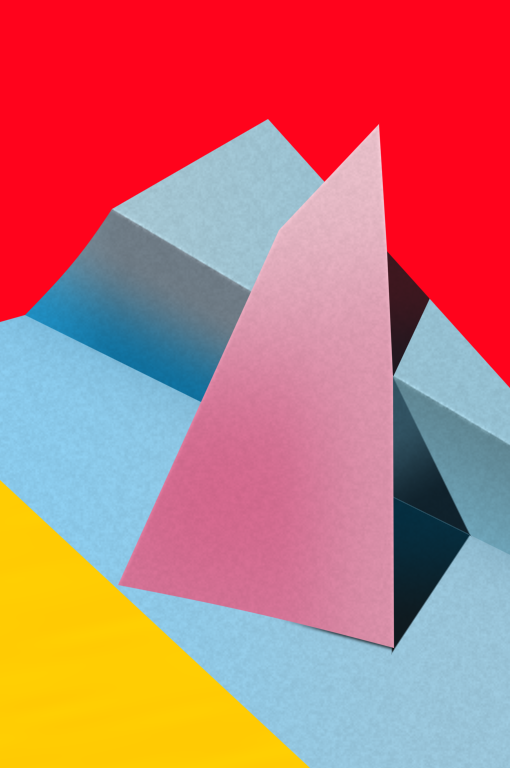
Give the GLSL for this background, as a Shadertoy shader.

```glsl
float hash(vec2 p) {
    return fract(sin(dot(p, vec2(12.9898, 78.233))) * 43758.5453);
}

float noise(vec2 p) {
    vec2 i = floor(p), f = fract(p);
    f = f * f * (3.0 - 2.0 * f);
    return mix(mix(hash(i), hash(i + vec2(1, 0)), f.x),
               mix(hash(i + vec2(0, 1)), hash(i + vec2(1, 1)), f.x), f.y);
}

// Signed distance to the line a-b, positive on its right-hand side
float rightOf(vec2 p, vec2 a, vec2 b) {
    vec2 e = normalize(b - a);
    return e.y * (p.x - a.x) - e.x * (p.y - a.y);
}

float cover(float d, float soft) {
    return smoothstep(-soft, soft, d);
}

void mainImage(out vec4 fragColor, in vec2 fragCoord) {
    vec2 p = fragCoord / iResolution.xy * vec2(5.10, 7.68);
    float px = 0.75 * 7.68 / iResolution.y;
    float grain = noise(p * 55.0) + noise(p * 27.0 + 9.0) - 1.0;

    // Corners and creases of the folded blue sheet
    vec2 foot = vec2(0.25, 4.53), shoulder = vec2(1.12, 5.59);
    vec2 peak = vec2(2.68, 6.49), valley = vec2(4.70, 2.33);
    vec2 notch = vec2(3.93, 3.91);
    float bend = 0.04 * sin(3.14 * clamp((p.y - 4.53) / 1.06, 0.0, 1.0));
    float ridge = min(rightOf(p, foot, shoulder) - bend,
                  min(rightOf(p, shoulder, peak), rightOf(p, peak, vec2(5.10, 3.80))));
    float upper = rightOf(p, shoulder, vec2(5.10, 3.23));
    float lower = rightOf(p, foot, valley);
    float ground = min(lower, rightOf(p, vec2(0.0, 4.46), foot));
    float drop = clamp(upper / max(upper - lower, 0.01), 0.0, 1.0);
    float rightHalf = step(3.2, p.x);

    // Lit top, shaded slope and flat ground
    vec3 topFace = mix(vec3(0.64, 0.77, 0.82), vec3(0.58, 0.75, 0.82), smoothstep(1.0, 4.8, p.x));
    vec3 leftSlope = mix(vec3(0.43, 0.48, 0.52), vec3(0.06, 0.44, 0.62), smoothstep(0.25, 1.0, drop));
    leftSlope += vec3(0.06, 0.11, 0.13) * (1.0 - smoothstep(0.3, 1.3, p.x));
    vec3 rightSlope = mix(vec3(0.37, 0.52, 0.57), vec3(0.43, 0.64, 0.72), drop);
    vec3 flatBlue = mix(vec3(0.54, 0.79, 0.92), vec3(0.60, 0.77, 0.85), smoothstep(0.0, 5.0, p.x));
    flatBlue -= 0.06 * exp(-4.0 * max(lower, 0.0));
    vec3 blue = mix(topFace, mix(leftSlope, rightSlope, rightHalf), cover(upper, px * 1.5));
    blue = mix(blue, flatBlue, cover(lower, px));
    blue += 0.09 * exp(-pow(upper / 0.025, 2.0)) * (0.7 + 0.6 * grain);

    // Cast shadow, broken by both creases
    float topShade = min(-upper, -rightOf(p, notch, vec2(4.30, 4.70)));
    float slopeShade = min(min(upper, -lower), rightOf(p, notch, valley));
    float groundShade = min(lower, rightOf(p, valley, vec2(3.95, 1.20)));
    vec3 maroon = mix(vec3(0.12, 0.09, 0.12), vec3(0.24, 0.09, 0.12), smoothstep(3.9, 4.9, p.y));
    vec3 slate = mix(vec3(0.06, 0.13, 0.17), vec3(0.19, 0.32, 0.38),
                     smoothstep(-0.1, 0.9, p.y - 2.5 - 0.6 * (p.x - 3.9)));
    vec3 deepTeal = mix(vec3(0.06, 0.10, 0.12), vec3(0.02, 0.18, 0.25), smoothstep(1.3, 2.6, p.y));
    blue = mix(blue, maroon, cover(min(topShade, p.x - 3.6), px));
    blue = mix(blue, slate, cover(min(slopeShade, p.x - 3.6), px * 1.5));
    blue = mix(blue, deepTeal, cover(min(groundShade, p.x - 3.92), px * 1.5));
    blue *= 1.0 + 0.045 * grain;

    // Red backdrop, blue sheet, yellow corner
    vec3 col = mix(vec3(1.0, 0.01, 0.11), blue, cover(max(ridge, ground), px));
    float streak = noise(vec2(p.x * 0.8 + p.y, p.y * 7.0 - p.x * 1.5));
    vec3 yellow = vec3(1.0, 0.79 + 0.025 * streak, 0.01);
    col = mix(col, yellow, cover(rightOf(p, vec2(3.10, 0.0), vec2(0.0, 2.88)) * -1.0, px));

    // Pink standing card
    vec2 tip = vec2(3.79, 6.44), kink = vec2(2.79, 5.38);
    vec2 leftToe = vec2(1.18, 1.83), rightToe = vec2(3.94, 1.20);
    float sides = min(min(rightOf(p, leftToe, kink), rightOf(p, kink, tip)),
                  min(rightOf(p, tip, vec2(3.87, 5.18)),
                  min(rightOf(p, vec2(3.87, 5.18), notch), rightOf(p, notch, rightToe))));
    float base = rightOf(p, rightToe, leftToe)
               - 0.03 * sin(3.14 * clamp((p.x - 1.18) / 2.76, 0.0, 1.0));
    float underShade = smoothstep(2.7, 3.4, p.x) * exp(-pow(base / 0.025, 2.0));
    col *= 1.0 - 0.6 * underShade * cover(sides, px);
    vec3 pink = mix(vec3(0.83, 0.47, 0.60), vec3(0.90, 0.74, 0.78), smoothstep(2.2, 6.3, p.y));
    vec2 glow = (p - vec2(2.1, 2.8)) / vec2(1.25, 1.3);
    pink = mix(pink, vec3(0.82, 0.38, 0.53), 0.75 * exp(-dot(glow, glow)));
    pink = mix(pink, vec3(0.86, 0.61, 0.69), 0.65 * smoothstep(2.7, 3.95, p.x) * (1.0 - smoothstep(3.5, 5.5, p.y)));
    pink *= 1.0 + 0.035 * grain;
    pink += 0.05 * exp(-pow(sides / 0.025, 2.0));
    col = mix(col, pink, cover(min(sides, base), px));

    fragColor = vec4(clamp(col, 0.0, 1.0), 1.0);
}
```
